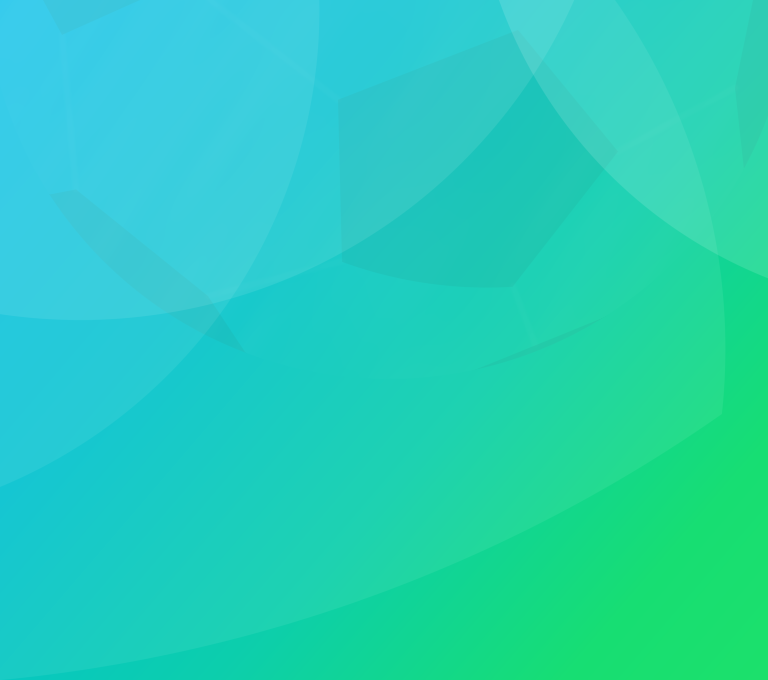
This background is drawn by a WebGL 1 fragment shader. Its source:

```glsl
precision highp float;
uniform vec2 u_resolution;

#define GRID vec2(768.0, 682.0)
#define FLOW vec2(0.76, 0.65)
#define FLOW_LENGTH 1027.0
#define SWEEP_ALPHA 0.07
#define DISC_ALPHA 0.09
#define SIDE_ALPHA 0.07
#define CORNER_ALPHA 0.13
#define PANEL_ALPHA 0.14
#define SEAM_ALPHA 0.018
#define STREAK_ALPHA 0.022

float hash(vec2 p) {
  vec3 q = fract(vec3(p.xyx) * 0.1031);
  q += dot(q, q.yzx + 33.33);
  return fract((q.x + q.y) * q.z);
}

float noise(vec2 p) {
  vec2 i = floor(p), f = fract(p);
  f = f * f * (3.0 - 2.0 * f);
  float low = mix(hash(i), hash(i + vec2(1.0, 0.0)), f.x);
  float high = mix(hash(i + vec2(0.0, 1.0)), hash(i + 1.0), f.x);
  return mix(low, high, f.y);
}

float circle(vec2 p, vec2 center, float radius) {
  return length(p - center) - radius;
}

// Negative on the right-hand side of the path from a to b
float halfPlane(vec2 p, vec2 a, vec2 b) {
  vec2 d = normalize(b - a);
  return dot(p - a, vec2(d.y, -d.x));
}

float segment(vec2 p, vec2 a, vec2 b) {
  vec2 d = b - a;
  return length(p - a - d * clamp(dot(p - a, d) / dot(d, d), 0.0, 1.0));
}

float fill(float dist, float pixel) {
  return 1.0 - smoothstep(-0.7 * pixel, 0.7 * pixel, dist);
}

vec3 gradient(float t) {
  vec3 c = mix(vec3(0.0, 0.74, 0.91), vec3(0.015, 0.76, 0.81), clamp(t / 0.32, 0.0, 1.0));
  c = mix(c, vec3(0.05, 0.81, 0.67), clamp((t - 0.32) / 0.28, 0.0, 1.0));
  c = mix(c, vec3(0.09, 0.87, 0.45), clamp((t - 0.6) / 0.25, 0.0, 1.0));
  return mix(c, vec3(0.11, 0.88, 0.42), clamp((t - 0.85) / 0.15, 0.0, 1.0));
}

// Central panel with a bowed lower side
float centerPanel(vec2 p) {
  vec2 left = vec2(338.0, 100.0), top = vec2(518.0, 30.0);
  vec2 right = vec2(618.0, 152.0), base = vec2(513.0, 287.0);
  float d = max(halfPlane(p, left, top), halfPlane(p, top, right));
  d = max(d, halfPlane(p, right, base));
  d = max(d, halfPlane(p, vec2(342.0, 262.0), left));
  return max(d, circle(p, vec2(487.0, -131.6), 420.0));
}

// Panels cut by the rim of the ball
float rimPanels(vec2 p, float ball) {
  vec2 bend = vec2(208.0, 297.0), notch = vec2(735.0, 88.0), tip = vec2(62.0, 35.0);
  float lower = max(halfPlane(p, vec2(76.0, 190.0), bend), halfPlane(p, bend, vec2(245.0, 353.0)));
  lower = max(lower, halfPlane(p, vec2(50.0, 195.0), vec2(76.0, 190.0)));
  float right = max(halfPlane(p, vec2(742.0, 152.0), notch), halfPlane(p, notch, vec2(753.0, 0.0)));
  float upper = max(halfPlane(p, vec2(140.0, 0.0), tip), halfPlane(p, tip, vec2(43.0, 0.0)));
  float sliver = halfPlane(p, vec2(470.0, 373.0), vec2(600.0, 320.0));
  return max(ball, min(min(lower, right), min(upper, sliver)));
}

float seams(vec2 p) {
  float d = segment(p, vec2(210.0, 0.0), vec2(338.0, 100.0));
  d = min(d, segment(p, vec2(618.0, 152.0), vec2(735.0, 88.0)));
  d = min(d, segment(p, vec2(342.0, 262.0), vec2(208.0, 297.0)));
  d = min(d, segment(p, vec2(513.0, 287.0), vec2(535.0, 345.0)));
  return min(d, segment(p, vec2(62.0, 35.0), vec2(76.0, 190.0)));
}

void main() {
  vec2 uv = gl_FragCoord.xy / u_resolution;
  vec2 p = vec2(uv.x, 1.0 - uv.y) * GRID;
  float pixel = GRID.x / u_resolution.x;
  vec3 white = vec3(1.0);
  vec3 color = gradient(dot(p, FLOW) / FLOW_LENGTH);

  // Ball: soft diagonal streaks, seams and dark panels
  float ball = circle(p, vec2(389.0, -24.0), 404.0);
  vec2 along = vec2(dot(p, vec2(0.83, 0.55)) / 22.0, dot(p, vec2(0.55, -0.83)) / 150.0);
  float inside = fill(ball, pixel);
  color = mix(color, white, inside * STREAK_ALPHA * noise(along));
  color = mix(color, white, inside * SEAM_ALPHA * (1.0 - smoothstep(1.0, 5.0, seams(p))));
  float panel = min(centerPanel(p), rimPanels(p, ball));
  color = mix(color, vec3(0.08, 0.55, 0.5), PANEL_ALPHA * fill(panel, pixel));

  // Translucent sweep and overlapping discs
  float sweep = max(circle(p, vec2(-143.6, -816.0), 1505.0), circle(p, vec2(115.4, 350.0), 610.0));
  color = mix(color, white, SWEEP_ALPHA * fill(sweep, pixel));
  color = mix(color, white, DISC_ALPHA * fill(circle(p, vec2(80.0, -220.0), 541.0), pixel));
  color = mix(color, white, SIDE_ALPHA * fill(circle(p, vec2(-198.6, 10.0), 518.0), pixel));
  color = mix(color, white, CORNER_ALPHA * fill(circle(p, vec2(941.5, -157.4), 469.7), pixel));

  gl_FragColor = vec4(color, 1.0);
}
```
